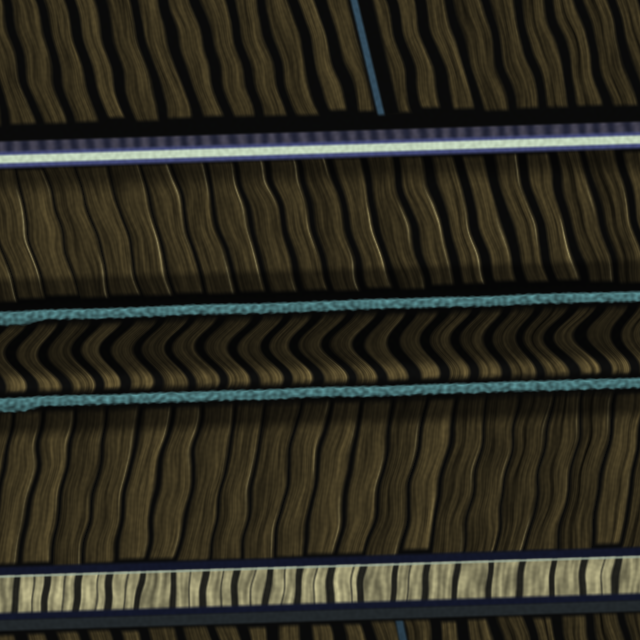
Give the GLSL for this pattern, as a Shadertoy shader.

```glsl
#define COUNT 20.2
#define TILT 0.031
#define GRAIN 0.30
#define WOBBLE 0.22
#define BROWN vec3(0.225, 0.195, 0.120)
#define INK vec3(0.035, 0.036, 0.034)
#define NAVY vec3(0.070, 0.085, 0.150)
#define TEAL vec3(0.290, 0.450, 0.460)
#define VIOLET vec3(0.310, 0.340, 0.550)
#define CREAM vec3(0.560, 0.540, 0.410)
#define PALE vec3(0.760, 0.830, 0.730)
#define STEEL vec3(0.200, 0.290, 0.350)

float hash(float n) { return fract(sin(n * 127.1) * 4375.85); }

vec2 gradientAt(vec2 cell) {
    float a = 6.2832 * hash(dot(cell, vec2(1.0, 57.31)));
    return vec2(cos(a), sin(a));
}

float gradientNoise(vec2 p) {
    vec2 i = floor(p), f = p - i, u = f * f * f * (f * (f * 6.0 - 15.0) + 10.0);
    vec2 e = vec2(1.0, 0.0);
    float low = mix(dot(gradientAt(i), f), dot(gradientAt(i + e), f - e), u.x);
    float high = mix(dot(gradientAt(i + e.yx), f - e.yx), dot(gradientAt(i + 1.0), f - 1.0), u.x);
    return mix(low, high, u.y);
}

float band(float v, float low, float high, float soft) {
    return smoothstep(low - soft, low + soft, v) * (1.0 - smoothstep(high - soft, high + soft, v));
}

float stripe(float d, float halfWidth, float soft) {
    return 1.0 - smoothstep(halfWidth - soft, halfWidth + soft, abs(d));
}

// One row of leaning slats between two heights
vec3 slatRow(vec3 under, vec2 p, vec2 span, float lean, float phase, float gap, float glint) {
    float seed = phase * 91.0;
    float s = (p.x + lean * p.y) * COUNT + phase;
    s += WOBBLE * gradientNoise(vec2(s * 0.55, p.y * 16.0) + seed);
    float id = floor(s), f = s - id, h = hash(id + seed);
    float halfGap = 0.5 * gap * (0.6 + 0.8 * h);
    float body = smoothstep(-0.07, 0.09, min(f, 1.0 - f) - halfGap);

    // Streaks along each slat, and splits that deepen to the right
    float streak = gradientNoise(vec2(s * 5.5, p.y * 9.0) + seed);
    float fine = gradientNoise(vec2(s * 13.0, p.y * 24.0) + seed);
    float split = stripe(f - 0.35 - 0.3 * h, 0.05, 0.06) * smoothstep(0.45, 0.95, p.x);
    float shade = 0.82 + 0.34 * h + GRAIN * (1.5 * streak + fine) - 0.4 * split;
    vec3 col = BROWN * shade * (0.8 + 0.35 * f);

    // Worn bright edge
    float edge = stripe(f - 1.0 + halfGap + 0.07, 0.025, 0.05);
    float wear = smoothstep(-0.15, 0.45, gradientNoise(vec2(id * 1.7 + 0.4, p.y * 11.0) + seed));
    col += CREAM * edge * wear * glint;

    float ends = band(p.y, span.x + 0.010 * h, span.y - 0.006 * h, 0.005);
    return mix(under, mix(INK, col, body), ends);
}

// Fibrous cord with a shadow beneath
vec3 cord(vec3 under, vec2 p, float height) {
    float fuzz = gradientNoise(p * vec2(110.0, 150.0));
    float d = p.y - height + 0.002 * fuzz + 0.002 * gradientNoise(vec2(p.x * 9.0, height * 70.0));
    float frayed = 1.0 - smoothstep(0.035, 0.07, p.x);
    vec3 col = mix(under, INK * 0.7, 0.75 * stripe(d, 0.017, 0.007));
    vec3 thread = TEAL * (0.95 + 0.45 * fuzz + 18.0 * d);
    return mix(col, thread, stripe(d + 0.004 * frayed, 0.0078 + 0.003 * frayed, 0.0028));
}

void mainImage(out vec4 fragColor, in vec2 fragCoord) {
    vec2 uv = fragCoord / iResolution.xy;
    vec2 p = vec2(uv.x, uv.y - TILT * uv.x);
    float v = p.y;
    vec3 col = INK;

    // Slat rows, top to bottom
    col = slatRow(col, p, vec2(0.803, 1.2), 0.26, 0.60, 0.34, 0.08);
    col = slatRow(col, p, vec2(0.528, 0.738), 0.26, 0.72, mix(0.06, 0.26, smoothstep(0.1, 0.6, p.x)), 0.6);
    col = slatRow(col, p, vec2(0.378, 0.498), 0.05 + 0.04 * sin(v * 60.0), 0.85, 0.32, 0.10);
    col = slatRow(col, p, vec2(0.112, 0.362), -0.17, 0.79, 0.13, 0.30);
    col = slatRow(col, p, vec2(-0.2, 0.012), 0.20, 0.35, 0.34, 0.05);

    // Shadows at the slat ends and a warm glow above the lower cord
    col *= 1.0 - 0.42 * band(v, 0.515, 0.563, 0.008);
    col *= 1.0 - 0.40 * band(v, 0.415, 0.505, 0.012);
    col *= 1.0 - 0.50 * band(v, 0.322, 0.365, 0.012);
    col *= 1.0 - 0.45 * band(v, 0.705, 0.745, 0.018);
    col *= 1.0 + 0.45 * band(v, 0.383, 0.408, 0.010);

    // Steel divider in the top row and its stub at the foot
    float dTop = uv.x - 0.599 + 0.238 * (uv.y - 0.807);
    float topRow = smoothstep(0.798, 0.806, v);
    col = mix(col, INK, topRow * stripe(dTop - 0.010, 0.020, 0.005));
    col = mix(col, STEEL, topRow * stripe(dTop, 0.0055, 0.003));
    float foot = 1.0 - smoothstep(0.008, 0.014, v);
    col = mix(col, STEEL * 0.8, foot * stripe(uv.x - 0.626 + 0.2 * v, 0.006, 0.003));

    // Ribbed violet strip with a pale rail
    float rib = 0.5 + 0.5 * sin(6.2832 * (p.x + 0.1 * v) * COUNT * 2.0 + 2.0 * gradientNoise(p * 14.0));
    vec3 ribbed = mix(NAVY, vec3(0.30, 0.29, 0.34), 0.25 + 0.6 * rib);
    col = mix(col, ribbed, band(v, 0.755, 0.779, 0.003));
    col = mix(col, VIOLET * 0.85, stripe(v - 0.750, 0.0125, 0.004));
    col = mix(col, PALE, stripe(v - 0.751, 0.0065, 0.003));

    col = cord(col, p, 0.506);
    col = cord(col, p, 0.371);

    // Cream ribbon with dark ribs, edged in navy
    col = mix(col, NAVY, band(v, 0.030, 0.114, 0.004));
    float s = (p.x - 0.1 * v) * COUNT + 0.70 + 0.15 * gradientNoise(p * vec2(16.0, 20.0));
    float h = hash(floor(s) + 5.0), f = fract(s);
    float threads = gradientNoise(vec2(s * 6.0, v * 22.0));
    vec3 ribbon = CREAM * (0.82 + 0.3 * h + 0.55 * threads);
    ribbon = mix(ribbon, INK * 2.0, 0.9 * stripe(min(f, 1.0 - f), 0.07 + 0.06 * h, 0.05));
    ribbon = mix(ribbon, INK * 3.0, 0.6 * stripe(f - 0.3 - 0.4 * h, 0.03, 0.04) * step(0.45, h));
    col = mix(col, ribbon, band(v, 0.042, 0.100, 0.004));
    col = mix(col, PALE * 0.85, 0.7 * stripe(v - 0.099, 0.002, 0.002));
    col = mix(col, vec3(0.13, 0.15, 0.16), band(v, 0.014, 0.031, 0.003));

    col *= 1.0 + 0.12 * gradientNoise(uv * 130.0);
    fragColor = vec4(clamp(col, 0.0, 1.0), 1.0);
}
```
